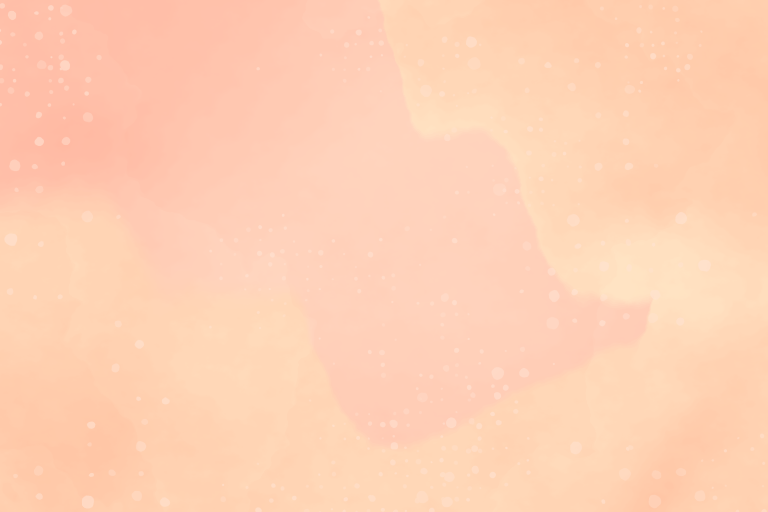
Reproduce this background procedurally as a Shadertoy shader.

```glsl
#define DEEP_TONE vec3(1.0, 0.715, 0.615)
#define PALE_TONE vec3(1.0, 0.885, 0.785)
#define SPLASH_COLOR vec3(1.0, 0.89, 0.83)
#define TONE_STEPS 15.0
#define WARP 0.07
#define MOTTLE 0.13
#define SPLASH_ALPHA 0.62

float hash(vec2 p) {
    vec3 q = fract(vec3(p.xyx) * 0.1031);
    q += dot(q, q.yzx + 33.33);
    return fract((q.x + q.y) * q.z);
}

float noise(vec2 p) {
    vec2 i = floor(p), f = fract(p);
    f = f * f * (3.0 - 2.0 * f);
    return mix(mix(hash(i), hash(i + vec2(1, 0)), f.x),
               mix(hash(i + vec2(0, 1)), hash(i + vec2(1, 1)), f.x), f.y);
}

// Fractal noise, centred on zero
float fbm(vec2 p) {
    float sum = 0.0, amp = 0.5;
    for (int i = 0; i < 5; i++) {
        sum += amp * (noise(p) - 0.5);
        p = mat2(1.6, 1.2, -1.2, 1.6) * p + 17.3;
        amp *= 0.5;
    }
    return sum;
}

float blob(vec2 p, vec2 center, vec2 size) {
    vec2 d = (p - center) / size;
    return exp(-dot(d, d));
}

// Heights of the upper and lower borders of the central wash
float upperBorder(float x) {
    return 1.12 - 0.38 * smoothstep(0.69, 0.84, x) - 0.33 * smoothstep(0.92, 1.14, x);
}

float lowerBorder(float x) {
    return 0.60 - 0.17 * smoothstep(0.18, 0.34, x) - 0.29 * smoothstep(0.57, 0.73, x)
         + 0.20 * smoothstep(0.73, 1.3, x) + 0.2 * smoothstep(1.24, 1.33, x);
}

// Tone of the pink wash: deep at the upper left, pale at the middle
float washTone(vec2 p) {
    float slope = dot(p - vec2(0.6, 0.45), vec2(-0.72, 0.69));
    return 0.67 - 0.43 * smoothstep(0.05, 0.62, slope)
         - 0.17 * smoothstep(0.42, 0.15, p.y)
         - 0.16 * smoothstep(0.95, 1.25, p.x)
         - 0.20 * blob(p, vec2(0.18, 0.71), vec2(0.13, 0.09));
}

// Tone of the golden ground around the wash
float groundTone(vec2 p, float above) {
    float crest = exp(-9.0 * max(above, 0.0)) * smoothstep(0.65, 0.85, p.x) * smoothstep(0.3, 0.45, p.y);
    float streak = dot(p - vec2(1.34, 0.1), vec2(0.83, -0.55));
    return 0.67 + 0.24 * crest
         - 0.24 * smoothstep(1.75, 2.4, p.x + p.y)
         - 0.32 * blob(p, vec2(0.08, 0.12), vec2(0.26, 0.2))
         + 0.15 * blob(p, vec2(0.4, 0.27), vec2(0.22, 0.12))
         + 0.12 * blob(p, vec2(1.35, 0.48), vec2(0.2, 0.07))
         - 0.27 * exp(-260.0 * streak * streak) * smoothstep(0.34, 0.1, p.y)
         - 0.18 * blob(p, vec2(1.28, 0.63), vec2(0.11, 0.07));
}

// Round drops, one per grid cell, gathered in clusters
float splashes(vec2 p, float cell, float density) {
    vec2 id = floor(p / cell);
    float seed = hash(id + 71.0 / cell);
    vec2 center = (id + 0.35 + 0.3 * vec2(hash(id + 9.2), hash(id + 41.7))) * cell;
    float radius = cell * mix(0.08, 0.25, pow(hash(id + 63.1), 1.5));
    float cluster = smoothstep(0.52, 0.76, noise(center * 5.0 + 3.7));
    float away = smoothstep(0.2, 0.6, length((center - vec2(0.56, 0.5)) * vec2(1.0, 1.2)));
    float present = step(seed, density * cluster * away);
    vec2 d = p - center + 0.12 * cell * vec2(fbm(p * 60.0), fbm(p * 60.0 + 31.0));
    float soft = max(0.0012, 0.7 / iResolution.y);
    float alpha = mix(0.45, 1.0, hash(id + 25.4));
    return present * alpha * smoothstep(soft, -soft, length(d) - radius);
}

void mainImage(out vec4 fragColor, in vec2 fragCoord) {
    vec2 p = fragCoord / iResolution.y;

    // Ragged outline of the wash, crisp at the right and soft at the left
    vec2 q = p + WARP * vec2(fbm(p * 6.0), fbm(p * 6.0 + 40.0));
    q += 0.012 * vec2(fbm(p * 45.0), fbm(p * 45.0 + 11.0));
    float above = q.y - upperBorder(q.x);
    float below = lowerBorder(q.x) - q.y;
    float softness = mix(0.05, 0.014, smoothstep(0.3, 0.75, p.x));
    float ground = smoothstep(-softness, softness, max(above, below));

    // Tones with cloudy variation and a few folded pigment edges
    float tone = mix(washTone(q), groundTone(q, above), ground);
    float cloud = fbm(q * 4.0 + 5.0);
    float fold = fbm(q * 2.7 + 23.0);
    tone += mix(0.16, 0.38, ground) * cloud;
    tone += 0.08 * (smoothstep(-0.008, 0.008, fold) * exp(-9.0 * max(fold, 0.0)) - 0.3);
    tone += MOTTLE * mix(0.5, 1.0, ground) * fbm(p * vec2(32.0, 42.0));

    // Soft steps leave small flat patches of pigment
    float level = tone * TONE_STEPS;
    float stepped = floor(level) + smoothstep(0.25, 0.75, fract(level));
    tone = clamp(mix(level, stepped, 0.75) / TONE_STEPS, 0.0, 1.0);

    vec3 color = mix(DEEP_TONE, PALE_TONE, tone);
    color += mix(vec3(0.0, -0.003, 0.008), vec3(0.0, 0.004, -0.022), ground);

    // Scattered pale drops
    float drops = max(splashes(p, 0.05, 0.75), splashes(p + 0.37, 0.024, 0.55));
    color = mix(color, SPLASH_COLOR, SPLASH_ALPHA * drops);
    fragColor = vec4(clamp(color, 0.0, 1.0), 1.0);
}
```
